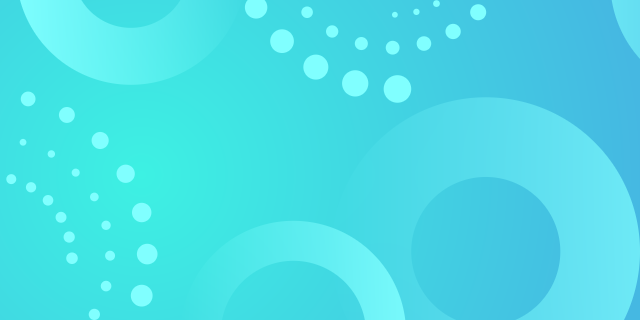
A Shadertoy shader for this background:

```glsl
// Abstract aqua backdrop: a radial teal-to-blue gradient, translucent rings
// that fade sideways, and dots of growing size strung along circular arcs.
// Lengths are in canvas heights, with the origin at the lower left.

const vec3 GLOW_COLOR = vec3(0.24, 0.945, 0.89);
const vec3 EDGE_COLOR = vec3(0.27, 0.72, 0.885);
const vec3 LIGHT_COLOR = vec3(0.50, 1.0, 1.0);
const vec2 GLOW_CENTER = vec2(0.443, 0.453);
const float GLOW_RADIUS = 1.58;
const float DOT_STEP = radians(15.0);

// Coverage of a shape from its signed distance, smoothed over one pixel
float coverage(float dist) {
    return clamp(0.5 - dist * iResolution.y, 0.0, 1.0);
}

// Ring whose opacity runs from alphaLeft to alphaRight across its width
float ring(vec2 p, vec2 center, float inner, float outer,
           float alphaLeft, float alphaRight) {
    vec2 q = p - center;
    float dist = abs(length(q) - 0.5 * (inner + outer)) - 0.5 * (outer - inner);
    float across = clamp(0.5 + 0.5 * q.x / outer, 0.0, 1.0);
    return coverage(dist) * mix(alphaLeft, alphaRight, across);
}

// Evenly stepped dots on an arc, their size going from sizeFirst to sizeLast
float dotArc(vec2 p, vec2 center, float radius, float startDegrees,
             int count, float sizeFirst, float sizeLast) {
    float dist = 1e3;
    for (int i = 0; i < count; i++) {
        float angle = radians(startDegrees) + float(i) * DOT_STEP;
        vec2 dotCenter = center + radius * vec2(cos(angle), sin(angle));
        float size = mix(sizeFirst, sizeLast, float(i) / float(count - 1));
        dist = min(dist, length(p - dotCenter) - size);
    }
    return coverage(dist);
}

void mainImage(out vec4 fragColor, in vec2 fragCoord) {
    vec2 p = fragCoord / iResolution.y;

    // Radial background
    float fade = clamp(length(p - GLOW_CENTER) / GLOW_RADIUS, 0.0, 1.0);
    vec3 color = mix(GLOW_COLOR, EDGE_COLOR, fade);

    // Rings: top left, right, bottom, top right corner
    color = mix(color, LIGHT_COLOR, ring(p, vec2(0.409, 1.094), 0.181, 0.359, 0.98, 0.0));
    color = mix(color, LIGHT_COLOR, ring(p, vec2(1.518, 0.214), 0.233, 0.482, 0.0, 0.70));
    color = mix(color, LIGHT_COLOR, ring(p, vec2(0.917, -0.042), 0.227, 0.352, 0.0, 0.85));
    color = mix(color, LIGHT_COLOR, ring(p, vec2(2.266, 1.057), 0.181, 0.359, 0.62, 0.0));

    // Dot arcs on the left side
    float dots = dotArc(p, vec2(-0.042, 0.206), 0.502, -15.0, 7, 0.034, 0.023);
    dots = max(dots, dotArc(p, vec2(-0.023, 0.201), 0.367, -30.0, 8, 0.0175, 0.0105));
    dots = max(dots, dotArc(p, vec2(-0.031, 0.193), 0.256, 0.0, 6, 0.0180, 0.0155));

    // Dot arcs along the top
    dots = max(dots, dotArc(p, vec2(1.242, 1.232), 0.510, -150.0, 5, 0.035, 0.043));
    dots = max(dots, dotArc(p, vec2(1.227, 1.229), 0.378, -135.0, 7, 0.018, 0.025));
    dots = max(dots, dotArc(p, vec2(1.234, 1.214), 0.260, -90.0, 3, 0.009, 0.0105));
    color = mix(color, LIGHT_COLOR, dots);

    fragColor = vec4(color, 1.0);
}
```
